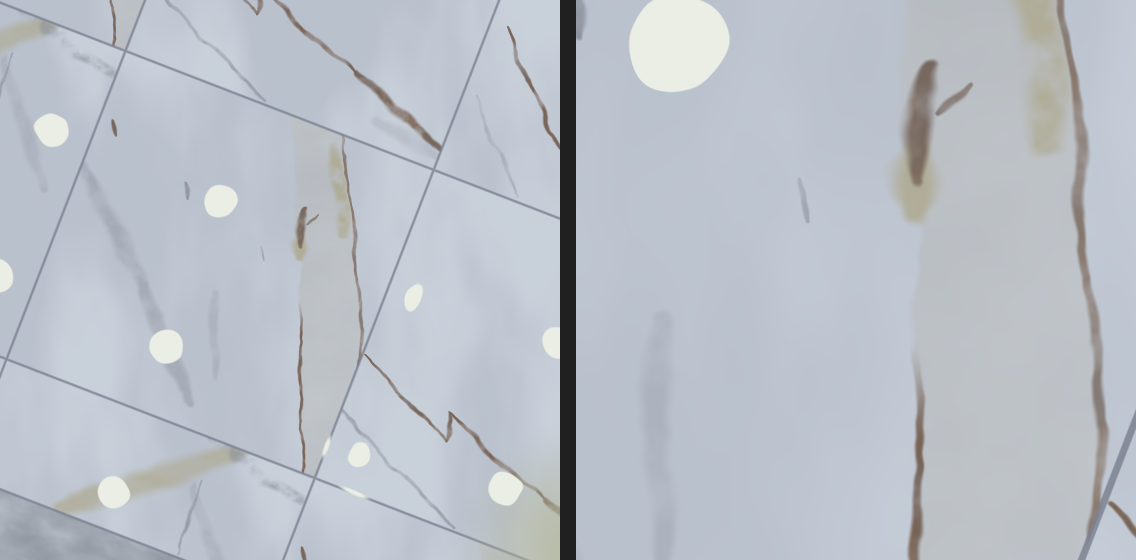
Left, the full canvas; right, a detail of the centre.
A WebGL 2 fragment shader for this texture:

```glsl
#version 300 es
precision highp float;
uniform vec2 u_resolution;
out vec4 fragColor;

const vec2 ORIGIN = vec2(0.224, 0.909);
const vec2 ACROSS = vec2(0.933, -0.36);
const vec2 DOWN = vec2(-0.36, -0.933);
const float TILE = 0.59;
const float JOINT = 0.0021;
const float BORDER = 1.374;
const vec2 LAMP_FIRST = vec2(0.092, 0.768);
const vec2 LAMP_COLUMN = vec2(0.302, -0.127);
const vec2 LAMP_ROW = vec2(-0.096, -0.26);
const float LAMP_RADIUS = 0.0295;
const vec3 PALE = vec3(0.785, 0.815, 0.855);
const vec3 SHADE = vec3(0.725, 0.755, 0.8);
const vec3 GREY = vec3(0.55, 0.57, 0.61);
const vec3 STRIPE = vec3(0.735, 0.75, 0.765);
const vec3 RUST = vec3(0.46, 0.35, 0.27);
const vec3 GOLD = vec3(0.68, 0.66, 0.56);
const vec3 STRIP = vec3(0.64, 0.67, 0.71);
const vec3 JOINT_COLOR = vec3(0.49, 0.51, 0.57);
const vec3 LAMP = vec3(0.92, 0.935, 0.895);
const vec3 GLOW = vec3(0.7, 0.71, 0.59);

float hash(vec2 p) {
  vec3 h = fract(p.xyx * 0.1031);
  h += dot(h, h.yzx + 33.33);
  return fract((h.x + h.y) * h.z);
}

float noise(vec2 p) {
  vec2 i = floor(p), f = fract(p);
  f = f * f * (3.0 - 2.0 * f);
  return mix(mix(hash(i), hash(i + vec2(1, 0)), f.x),
             mix(hash(i + vec2(0, 1)), hash(i + 1.0), f.x), f.y);
}

float fbm(vec2 p) {
  float sum = 0.0, gain = 0.53;
  for (int i = 0; i < 4; i++) {
    sum += gain * noise(p);
    p = mat2(1.6, 1.2, -1.2, 1.6) * p + 7.3;
    gain *= 0.5;
  }
  return sum;
}

// Adds a segment that thins toward its ends
void vein(inout float ink, vec2 q, vec4 ends, float width, float strength) {
  vec2 d = ends.zw - ends.xy, a = q - ends.xy;
  float h = clamp(dot(a, d) / dot(d, d), 0.0, 1.0);
  float w = width * (0.55 + 1.8 * h * (1.0 - h));
  ink = max(ink, strength * (1.0 - smoothstep(0.25 * w, w, length(a - d * h))));
}

float ellipse(vec2 p, vec2 radius, float angle) {
  float c = cos(angle), s = sin(angle);
  p = mat2(c, -s, s, c) * p;
  return (length(p / radius) - 1.0) * min(radius.x, radius.y);
}

// Four slab kinds; q is shared by tiles of one kind
vec3 marble(vec2 q, float kind, vec3 col) {
  vec2 w = q + 0.022 * (vec2(fbm(q * 17.0), fbm(q * 17.0 + 41.0)) - 0.5);
  float patchy = smoothstep(0.25, 0.65, fbm(q * 35.0));
  float grey = 0.0, rust = 0.0, gold = 0.0;
  if (kind == 0.0) {
    // upright stripe with rusty edges
    float left = w.x - 0.539 + 0.06 * max(w.y - 0.43, 0.0);
    float right = w.x - 0.647 + 0.09 * abs(w.y - 0.41);
    float inside = smoothstep(-0.003, 0.003, left) * (1.0 - smoothstep(-0.003, 0.003, right));
    col = mix(col, STRIPE + 0.06 * (fbm(q * 12.0) - 0.5), 0.8 * inside);
    rust = (1.0 - smoothstep(0.001, 0.004, abs(left))) * (1.0 - smoothstep(0.4, 0.47, q.y));
    rust = max(rust, 0.8 - 0.8 * smoothstep(0.001, 0.004, abs(right)));
    vein(rust, w, vec4(0.542, 0.63, 0.534, 0.56), 0.01, 1.0);
    vein(rust, w, vec4(0.548, 0.6, 0.566, 0.618), 0.004, 1.0);
    vein(rust, q, vec4(0.201, 0.785, 0.207, 0.758), 0.006, 1.0);
    vein(gold, w, vec4(0.6, 0.735, 0.615, 0.58), 0.022, inside * patchy);
    vein(gold, w, vec4(0.536, 0.575, 0.53, 0.54), 0.021, 1.0);
    vein(grey, w, vec4(0.15, 0.7, 0.26, 0.479), 0.022, 0.45);
    vein(grey, w, vec4(0.25, 0.5, 0.339, 0.284), 0.02, 0.45);
    vein(grey, w, vec4(0.378, 0.479, 0.384, 0.323), 0.013, 0.3);
    vein(grey, w, vec4(0.331, 0.674, 0.331, 0.646), 0.006, 1.0);
    vein(grey, w, vec4(0.465, 0.56, 0.47, 0.531), 0.003, 0.7);
  } else if (kind == 1.0) {
    // long jagged diagonal
    vein(rust, w, vec4(0.651, 0.362, 0.797, 0.212), 0.005, 1.0);
    vein(rust, w, vec4(0.797, 0.212, 0.801, 0.262), 0.006, 1.0);
    vein(rust, w, vec4(0.801, 0.262, 0.977, 0.099), 0.007, 1.0);
    vein(rust, w, vec4(0.977, 0.099, 1.128, -0.029), 0.014, 1.0);
    vein(grey, w, vec4(0.605, 0.271, 0.807, 0.063), 0.006, 0.7);
    vein(grey, w, vec4(1.009, 0.02, 1.12, -0.042), 0.02, 0.25);
  } else if (kind == 2.0) {
    vein(rust, w, vec4(1.237, 0.189, 1.354, -0.061), 0.006, 1.0);
    vein(grey, w, vec4(1.185, 0.065, 1.263, -0.111), 0.006, 0.4);
  } else {
    // broad golden band with soft grey streaks
    float grain = fbm(vec2(dot(q, ACROSS.xx), dot(q, DOWN)) * vec2(8, 50));
    vein(gold, w, vec4(-0.228, 0.854, 0.098, 0.961), 0.034, 0.55 + 0.45 * grain);
    vein(grey, w, vec4(0.023, 0.906, -0.026, 0.77), 0.005, 0.75);
    vein(grey, w, vec4(0.039, 0.98, 0.208, 0.863), 0.018, 0.6 * patchy);
    vein(grey, w, vec4(0.007, 0.896, 0.078, 0.661), 0.02, 0.3);
  }
  col = mix(col, GOLD, 0.85 * gold);
  col = mix(col, GREY, grey * (0.5 + 0.5 * patchy));
  return mix(col, mix(RUST, GREY * 0.8, 0.5 * noise(q * 40.0)), rust * (0.5 + 0.45 * patchy));
}

void main() {
  vec2 p = gl_FragCoord.xy / u_resolution;
  float px = 1.0 / min(u_resolution.x, u_resolution.y);
  vec2 t = vec2(dot(p - ORIGIN, ACROSS), dot(p - ORIGIN, DOWN)) / TILE;
  vec2 cell = floor(t);
  vec2 q = p - cell.y * TILE * (ACROSS + DOWN);

  // cloudy slabs
  float cloud = fbm(q * vec2(7, 3)) + 0.25 * (0.5 - p.x);
  cloud += 0.45 - 0.45 * smoothstep(0.0, 0.3, distance(p, vec2(0.58, 1.05)));
  vec3 col = mix(PALE, SHADE, smoothstep(0.35, 0.78, cloud));
  col = marble(q, mod(cell.x - cell.y, 4.0), col);

  // dark border strip, then joints
  float strip = (t.y - BORDER) * TILE;
  vec3 stripColor = STRIP + 0.22 * (fbm(t * vec2(9, 16)) - 0.5);
  col = mix(col, stripColor, smoothstep(-px, px, strip));
  vec2 joints = abs(fract(t - 0.5) - 0.5) * TILE;
  float joint = min(min(joints.x, joints.y), abs(strip));
  col = mix(col, JOINT_COLOR, 0.85 - 0.85 * smoothstep(JOINT - px, JOINT + px, joint));

  // warm corner glow
  col = mix(col, GLOW, 0.75 - 0.75 * smoothstep(0.0, 0.24, distance(p, vec2(1.03, 0.02))));

  // reflected lamps, the third column shifted and narrow
  float lamp = 1.0;
  for (int k = 0; k < 12; k++) {
    float i = float(k % 4), j = float(k / 4), odd = i == 2.0 ? 1.0 : 0.0;
    vec2 center = LAMP_FIRST + i * LAMP_COLUMN + j * LAMP_ROW;
    center += odd * vec2(0.042, -0.044 - 0.02 * j);
    vec2 radius = LAMP_RADIUS * mix(vec2(1), vec2(0.52 + 0.14 * j, 0.82), odd);
    lamp = min(lamp, ellipse(p - center, radius, -0.3 * odd));
  }
  lamp += 0.006 * (noise(p * 45.0) - 0.5);
  lamp = min(lamp, ellipse(p - vec2(0.583, 0.202), vec2(0.004, 0.019), -0.35));
  lamp = min(lamp, ellipse(p - vec2(0.633, 0.12), vec2(0.025, 0.004), -0.4));
  col = mix(col, LAMP, 1.0 - smoothstep(-px, px, lamp));
  fragColor = vec4(col, 1);
}
```
